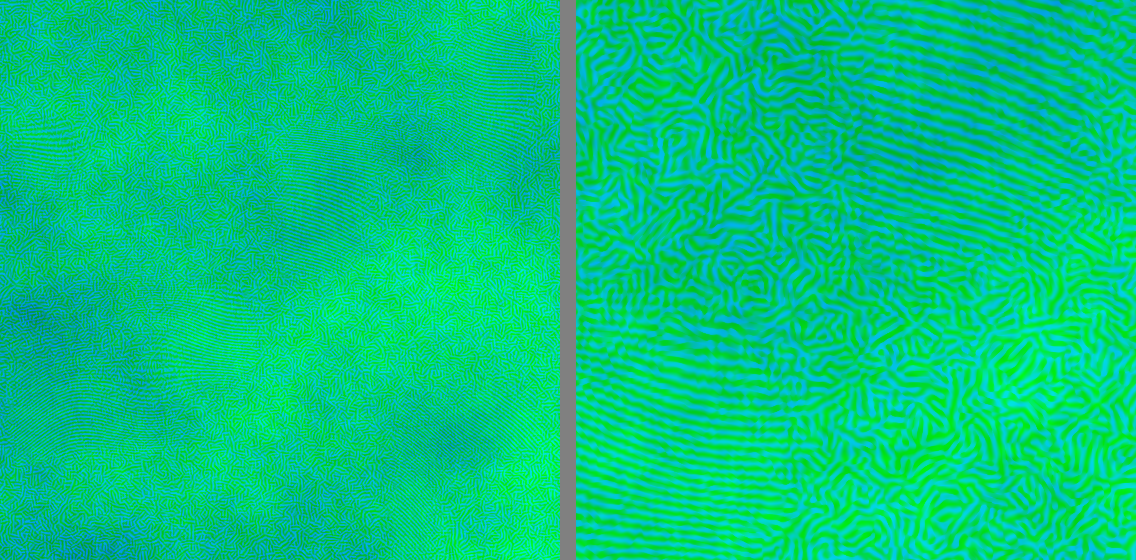
Left, the full canvas; right, a detail of the centre.
Give the GLSL for this texture, as a WebGL 2 fragment shader.

```glsl
#version 300 es
precision highp float;

uniform vec2 u_resolution;
out vec4 fragColor;

const float TAU = 6.2831853;

// Maze of fine stripes
const float STRIPE_FREQ = 162.0;    // stripes across the canvas
const float CELL_COUNT = 112.0;     // wavelet cells across the canvas
const float CELL_JITTER = 0.85;
const float WAVELET_FALLOFF = 2.4;
const float FREQ_SPREAD = 0.4;
const float DIRECTIONS = 8.0;       // preferred stripe directions
const float DIRECTION_SPREAD = 0.7;
const float CONTRAST_SOFTNESS = 0.12;

// Small patches where the stripes run in parallel
const vec2 ARC_CENTER = vec2(0.3, -0.5);
const float ARC_WARP = 0.06;
const float ARC_WARP_FREQ = 7.0;
const float PATCH_FREQ = 6.0;
const float PATCH_STRENGTH = 0.8;
const float PATCH_CALM = 0.55;      // how far patches quiet the maze

// Clumps that thicken or thin the stripes
const float CLUMP_FREQ = 75.0;
const float CLUMP_AMOUNT = 0.7;

// Colour
const float GREEN_MEAN = 0.75;
const float GREEN_CLOUD = 0.56;
const vec2 GREEN_SLOPE = vec2(0.16, 0.06);
const float GREEN_STRIPE = -0.04;
const float GRAIN_FREQ = 180.0;
const float GRAIN_AMOUNT = 0.08;
const float BLUE_MEAN = 0.51;
const float BLUE_STRIPE = 0.41;
const float BLUE_SHADE = -0.2;      // darker areas turn bluer
const float CLOUD_FREQ = 3.4;
const float CLOUD_GAIN = 0.58;

float hash(vec2 p) {
    return fract(sin(dot(p, vec2(127.1, 311.7))) * 43758.5453);
}

float valueNoise(vec2 p) {
    vec2 cell = floor(p);
    vec2 f = fract(p);
    f = f * f * (3.0 - 2.0 * f);
    float low = mix(hash(cell), hash(cell + vec2(1.0, 0.0)), f.x);
    float high = mix(hash(cell + vec2(0.0, 1.0)), hash(cell + vec2(1.0)), f.x);
    return mix(low, high, f.y);
}

float fbm(vec2 p) {
    const mat2 turn = mat2(0.8, 0.6, -0.6, 0.8);
    float sum = 0.0;
    float total = 0.0;
    float weight = 0.5;
    for (int i = 0; i < 6; i++) {
        sum += weight * valueNoise(p);
        total += weight;
        p = turn * p * 2.0 + 17.3;
        weight *= CLOUD_GAIN;
    }
    return sum / total;
}

// Sum of randomly oriented wavelets, kept as a complex phasor
vec2 scatteredWaves(vec2 uv) {
    vec2 p = uv * CELL_COUNT;
    vec2 home = floor(p);
    vec2 sum = vec2(0.0);
    for (int y = -1; y <= 1; y++) {
        for (int x = -1; x <= 1; x++) {
            vec2 cell = home + vec2(x, y);
            vec2 jitter = vec2(hash(cell + 3.7), hash(cell + 41.2)) - 0.5;
            vec2 offset = p - cell - 0.5 - CELL_JITTER * jitter;
            float heading = floor(DIRECTIONS * hash(cell + 87.5))
                          + DIRECTION_SPREAD * (hash(cell + 22.9) - 0.5);
            float angle = TAU * heading / DIRECTIONS;
            float freq = STRIPE_FREQ / CELL_COUNT
                       * (1.0 + FREQ_SPREAD * (hash(cell + 63.1) - 0.5));
            float along = dot(offset, vec2(cos(angle), sin(angle)));
            float phase = TAU * (freq * along + hash(cell + 129.4));
            float weight = exp(-WAVELET_FALLOFF * dot(offset, offset));
            sum += weight * vec2(cos(phase), sin(phase));
        }
    }
    return sum;
}

// Wavering arcs
vec2 parallelWaves(vec2 uv) {
    float warp = ARC_WARP * valueNoise(uv * ARC_WARP_FREQ + 9.1);
    float phase = TAU * STRIPE_FREQ * (length(uv - ARC_CENTER) + warp);
    return vec2(cos(phase), sin(phase));
}

void main() {
    float canvas = min(u_resolution.x, u_resolution.y);
    vec2 uv = gl_FragCoord.xy / canvas;

    // Normalising the phasor gives stripes of nearly even contrast
    float patchMask = smoothstep(0.55, 0.95, valueNoise(uv * PATCH_FREQ + 31.6));
    vec2 phasor = scatteredWaves(uv) * (1.0 - PATCH_CALM * patchMask)
                + parallelWaves(uv) * PATCH_STRENGTH * patchMask;
    float stripe = phasor.x / (length(phasor) + CONTRAST_SOFTNESS);
    float clump = valueNoise(uv * CLUMP_FREQ + 12.8) - 0.5;
    stripe = clamp(stripe + CLUMP_AMOUNT * clump * (1.0 - patchMask), -1.0, 1.0);

    // Fade stripes too fine for the pixel grid
    stripe *= 1.0 - smoothstep(0.4, 0.7, STRIPE_FREQ / canvas);

    // Broad clouds of brightness with a light grain
    float shade = GREEN_CLOUD * (fbm(uv * CLOUD_FREQ + 5.4) - 0.5)
                + dot(GREEN_SLOPE, uv - 0.5);
    float grain = GRAIN_AMOUNT * (valueNoise(uv * GRAIN_FREQ + 2.3) - 0.5);

    float green = GREEN_MEAN + shade + grain + GREEN_STRIPE * stripe;
    float blue = BLUE_MEAN + BLUE_SHADE * shade + BLUE_STRIPE * stripe;
    fragColor = vec4(0.0, clamp(vec2(green, blue), 0.0, 1.0), 1.0);
}
```
